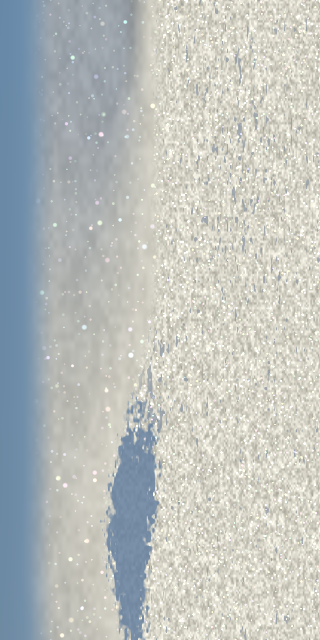
Reproduce this texture procedurally as a Shadertoy shader.

```glsl
// Sunlit snow bank: blurred blue shade, soft slope, sparkling crust and a shaded hollow.
#define SHADE_BLUE vec3(0.43, 0.54, 0.64)
#define SLOPE_GREY vec3(0.61, 0.64, 0.67)
#define SLOPE_WARM vec3(0.72, 0.72, 0.695)
#define CREST_CREAM vec3(0.81, 0.80, 0.755)
#define CRUST_LIGHT vec3(0.845, 0.835, 0.785)
#define STREAK_GREY vec3(0.57, 0.61, 0.65)
#define HOLLOW_BLUE vec3(0.45, 0.54, 0.64)
#define GRAIN_CONTRAST 0.40
#define GLINT_GAIN 0.34
#define BOKEH_GAIN 0.36

float hash(vec2 p) {
    return fract(sin(dot(p, vec2(127.1, 311.7))) * 43758.5453);
}

float noise(vec2 p) {
    vec2 i = floor(p), f = fract(p);
    f = f * f * (3.0 - 2.0 * f);
    return mix(mix(hash(i), hash(i + vec2(1, 0)), f.x),
               mix(hash(i + vec2(0, 1)), hash(i + vec2(1, 1)), f.x), f.y);
}

// Horizontal position of the crest; depth runs from 0 (top) to 2 (bottom).
float crestX(float depth) {
    return 0.475 - 0.155 * smoothstep(0.85, 1.68, depth)
                 + 0.06 * smoothstep(1.68, 2.1, depth);
}

// Scattered round glints: one candidate in every grid cell.
vec3 glints(vec2 p, float cells, float chance, float radius) {
    vec3 sum = vec3(0);
    vec2 home = floor(p * cells);
    for (int y = -1; y <= 1; y++)
    for (int x = -1; x <= 1; x++) {
        vec2 id = home + vec2(x, y);
        float lit = step(hash(id + 7.3), chance) * mix(0.3, 1.0, hash(id + 2.9));
        vec2 centre = (id + vec2(hash(id + 1.7), hash(id + 5.1))) / cells;
        float r = radius * mix(0.55, 1.0, hash(id + 9.4));
        float disc = 1.0 - smoothstep(0.45 * r, 1.3 * r, length(p - centre));
        vec3 tint = 0.9 + 0.25 * cos(6.283 * (hash(id + 4.2) + vec3(0, 0.33, 0.67)));
        sum += lit * disc * tint;
    }
    return sum;
}

// Out-of-focus slope, from blue shade at the left to the cream crest.
vec3 softSlope(vec2 p, float depth, float crest) {
    float warmth = smoothstep(0.1, 1.3, depth);
    vec3 body = mix(SLOPE_GREY, SLOPE_WARM, warmth);
    float glowWidth = mix(0.07, 0.24, smoothstep(0.0, 0.9, depth));
    float edge = crest - 0.02 * (1.0 - smoothstep(0.0, 0.6, depth));
    body = mix(body, CREST_CREAM, smoothstep(edge - glowWidth, edge + 0.02, p.x));
    // Faint dark fold beside the crest at the top
    float fold = exp(-pow((p.x - 0.42) / 0.035, 2.0)) * (1.0 - smoothstep(0.0, 0.45, depth));
    body -= 0.07 * fold;
    float mottle = noise(p * vec2(75, 38)) + noise(p * vec2(34, 12)) - 1.0;
    body += 0.055 * mottle;
    vec3 shade = SHADE_BLUE + vec3(-0.025, -0.005, 0.015) * (1.0 - 0.5 * depth);
    shade += 0.03 * smoothstep(0.0, 0.12, p.x);
    float rim = 0.125 + 0.012 * (noise(vec2(3.0, depth * 4.0)) - 0.5);
    return mix(shade, body, smoothstep(rim - 0.06, rim + 0.055, p.x));
}

// Crisp crust with vertical streaks and fine grain.
vec3 crust(vec2 p, float depth, float crest) {
    float fine = noise(p * vec2(215, 135)) - 0.5;
    float medium = noise(p * vec2(120, 55) + 17.0) - 0.5;
    vec3 col = CRUST_LIGHT + GRAIN_CONTRAST * (0.55 * fine + 0.4 * medium);
    vec2 band = (vec2(p.x, depth) - vec2(0.73, 0.5)) / vec2(0.14, 0.6);
    float density = 0.06 + 0.12 * exp(-dot(band, band));
    // Streaks gather above the hollow
    density += 0.27 * smoothstep(0.8, 1.3, depth) * (1.0 - smoothstep(1.3, 1.6, depth))
             * smoothstep(crest, crest + 0.03, p.x) * (1.0 - smoothstep(0.48, 0.55, p.x));
    float streak = 0.6 * noise(p * vec2(125, 32) + 41.0) + 0.4 * noise(p * vec2(190, 75));
    float mask = smoothstep(0.83 - density, 0.95 - density, streak);
    return mix(col, STREAK_GREY, 0.8 * mask);
}

// Coverage of the shaded hollow, with an edge broken by grains.
float hollow(vec2 p, float depth, float crest) {
    float rightEdge = 0.487 - 0.035 * smoothstep(1.5, 1.95, depth);
    float inside = min(p.x - crest - 0.018, rightEdge - p.x);
    inside = min(inside, 0.22 * (depth - 1.32));
    inside = min(inside, 0.25 * (2.0 - depth) + 0.004);
    float grain = 0.6 * noise(p * vec2(150, 70) + 63.0) + 0.4 * noise(p * vec2(80, 30)) - 0.5;
    return smoothstep(-0.009, 0.012, inside + 0.065 * grain);
}

void mainImage(out vec4 fragColor, in vec2 fragCoord) {
    vec2 p = fragCoord / iResolution.xy * vec2(1, 2);
    float depth = 2.0 - p.y;
    float crest = crestX(depth);

    // Base surfaces
    float focus = smoothstep(crest - 0.015, crest + 0.055, p.x);
    vec3 col = mix(softSlope(p, depth, crest), crust(p, depth, crest), focus);

    // Shaded hollow
    float shade = hollow(p, depth, crest);
    vec3 shadeCol = HOLLOW_BLUE + 0.05 * (noise(p * vec2(150, 80)) - 0.5);
    col = mix(col, shadeCol, 0.96 * shade);

    // Blurred sparkles on the slope, sharp ones on the crust
    float slopeArea = smoothstep(0.10, 0.17, p.x) * (1.0 - focus);
    float lit = 1.0 - shade;
    col += BOKEH_GAIN * slopeArea * lit * glints(p, 20.0, 0.22, 0.0085);
    col += 0.5 * BOKEH_GAIN * slopeArea * lit * glints(p + 3.1, 48.0, 0.3, 0.005);
    float crestBoost = 1.0 + 0.6 * exp(-pow((p.x - crest) / 0.08, 2.0));
    col += GLINT_GAIN * crestBoost * focus * lit * glints(p + 8.7, 85.0, 0.24, 0.0042);

    fragColor = vec4(clamp(col, 0.0, 1.0), 1.0);
}
```
